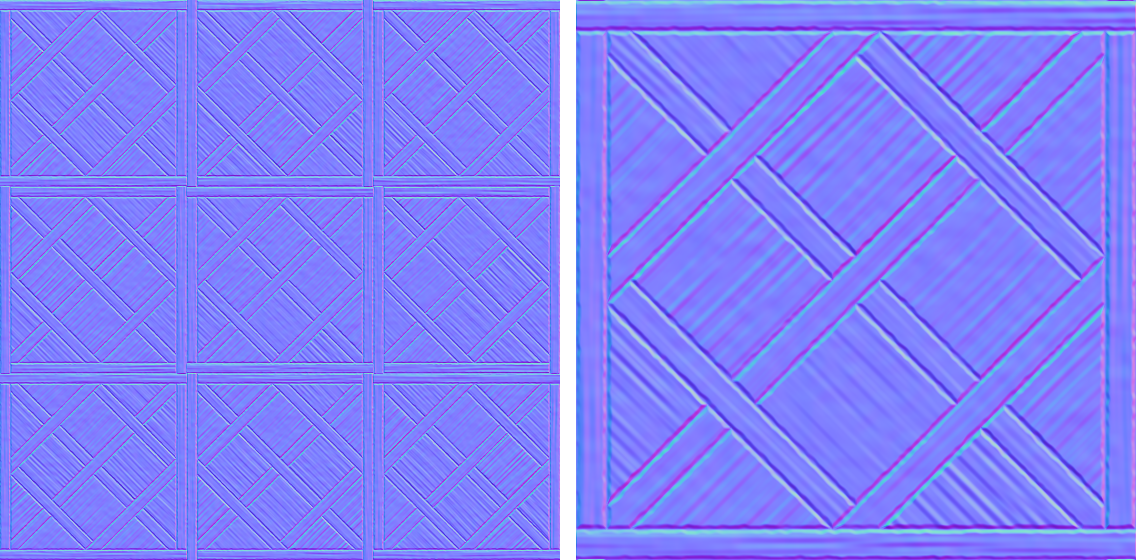
Left, the full canvas; right, a detail of the centre.
A three.js fragment shader for this texture map:

```glsl
varying vec2 vUv;

float hash(vec2 p) {
  return fract(sin(dot(p, vec2(127.1, 311.7))) * 43758.5453);
}

float noise(vec2 p) {
  vec2 i = floor(p), f = fract(p);
  f = f * f * (3.0 - 2.0 * f);
  return mix(mix(hash(i), hash(i + vec2(1, 0)), f.x),
             mix(hash(i + vec2(0, 1)), hash(i + vec2(1, 1)), f.x), f.y);
}

// Height of the parquet; q counts tiles
float parquetHeight(vec2 q) {
  vec2 tile = floor(q), p = fract(q) - 0.5, s = abs(p);
  bool even = mod(tile.x + tile.y, 2.0) < 0.5;
  float edge, strength;
  vec2 grainDir, id;

  if (max(s.x, s.y) > 0.445) {
    // Frame: full-length rails swap direction from tile to tile
    bool row = even ? s.y > 0.445 : s.x <= 0.445;
    vec2 w = row ? s.yx : s.xy;
    edge = min(0.5 - w.x, w.x - 0.445);
    if (row != even) edge = min(edge, 0.445 - w.y);
    grainDir = row ? vec2(1, 0) : vec2(0, 1);
    id = grainDir.yx * sign(p) + 9.0;
    strength = 1.0;
  } else {
    // Three diagonal slats each way: x for rising, y for falling
    vec2 d = vec2(p.x - p.y, p.x + p.y);
    vec2 lane = clamp(floor(d / 0.445 + 0.5), -1.0, 1.0);
    vec2 inside = 0.042 - abs(d - lane * 0.445);
    float rank = abs(lane.x) - abs(lane.y);
    bool risingOver = rank > 0.5 || (rank > -0.5 && even);
    bool rising = inside.x > 0.0 && (inside.y <= 0.0 || risingOver);
    bool falling = inside.y > 0.0 && !rising;

    if (rising) {
      edge = risingOver ? inside.x : min(inside.x, -inside.y);
      id = vec2(lane.x, 5.0);
      strength = 0.6;
    } else if (falling) {
      edge = risingOver ? min(inside.y, -inside.x) : inside.y;
      id = vec2(5.0, lane.y);
      strength = 0.6;
    } else {
      edge = min(-inside.x, -inside.y);
      id = floor(d / 0.445);
      strength = mix(0.5, 1.4, hash(id + tile * 13.0 + 3.7));
      rising = hash(id + tile * 17.0) > 0.5;
    }
    grainDir = vec2(0.707, rising ? 0.707 : -0.707);
    edge = min(edge * 0.707, 0.445 - max(s.x, s.y));
  }

  // Wood grain, soft dents and worn grooves
  vec2 seed = 40.0 * vec2(hash(id + tile * 7.0), hash(id.yx + tile * 11.0));
  vec2 g = vec2(dot(p, grainDir), dot(p, vec2(-grainDir.y, grainDir.x)));
  g.y += 0.01 * noise(g * vec2(4, 7) + seed);
  float wood = 0.0042 * strength * noise(g * vec2(5, 100) + seed)
             + 0.002 * noise(q * 15.0 + seed)
             + 0.0016 * noise(q * 42.0 + seed);
  edge += 0.003 * (noise(q * 80.0) - 0.5);
  return (0.0025 + wood) * smoothstep(0.0, 0.008, edge);
}

void main() {
  vec2 q = vUv * 3.0;
  vec2 e = vec2(0.0025, 0.0);
  vec2 slope = vec2(parquetHeight(q + e.xy) - parquetHeight(q - e.xy),
                    parquetHeight(q + e.yx) - parquetHeight(q - e.yx)) / (2.0 * e.x);
  // Sideways relief is gentler than vertical relief
  vec3 normal = normalize(vec3(-slope * vec2(0.6, 1.0), 1.0));
  gl_FragColor = vec4(normal * 0.5 + 0.5, 1.0);
}
```
